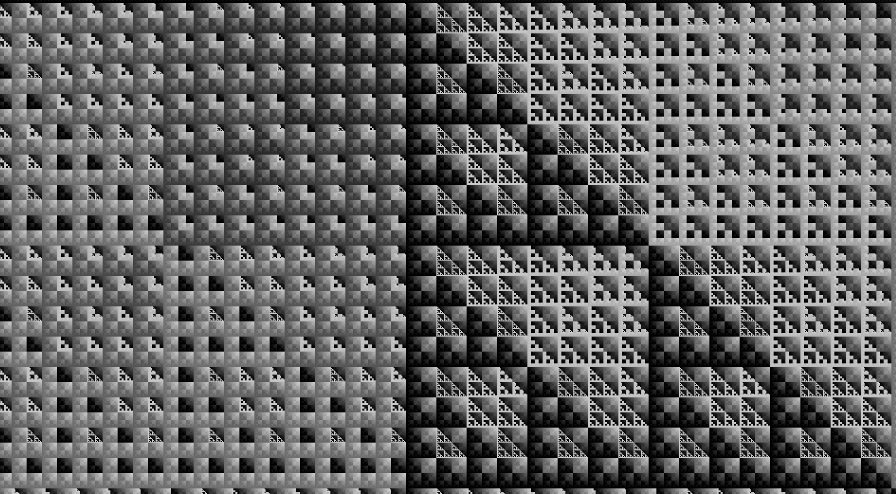
This pattern is drawn by a WebGL 2 fragment shader. Its source:

```glsl
#version 300 es
precision highp float;
precision highp int;

#define UNITS_ACROSS 945.2         // lattice units over the canvas width
#define CORNER vec2(595.7, 506.0)  // lattice position of the lower left
#define SHADE_CYCLE 33             // shades before wrapping back to black
#define BRIGHTEST 0.81
#define SAMPLES 3                  // smoothing samples per axis

uniform vec2 u_resolution;
out vec4 fragColor;

// Bitwise AND of the coordinates, wrapped to a repeating gray ramp.
// Cells are 32 units wide, so the 33-step ramp drifts from cell to cell.
float andShade(vec2 position) {
    ivec2 lattice = ivec2(floor(position));
    int level = (lattice.x & lattice.y) % SHADE_CYCLE;
    return BRIGHTEST * float(level) / float(SHADE_CYCLE - 1);
}

void main() {
    float unitsPerPixel = UNITS_ACROSS / u_resolution.x;
    vec2 pixelCorner = gl_FragCoord.xy - 0.5;

    // Average a small grid to smooth the edges
    float gray = 0.0;
    for (int j = 0; j < SAMPLES; j++) {
        for (int i = 0; i < SAMPLES; i++) {
            vec2 offset = (vec2(i, j) + 0.5) / float(SAMPLES);
            gray += andShade(CORNER + (pixelCorner + offset) * unitsPerPixel);
        }
    }
    gray /= float(SAMPLES * SAMPLES);

    fragColor = vec4(vec3(gray), 1.0);
}
```
